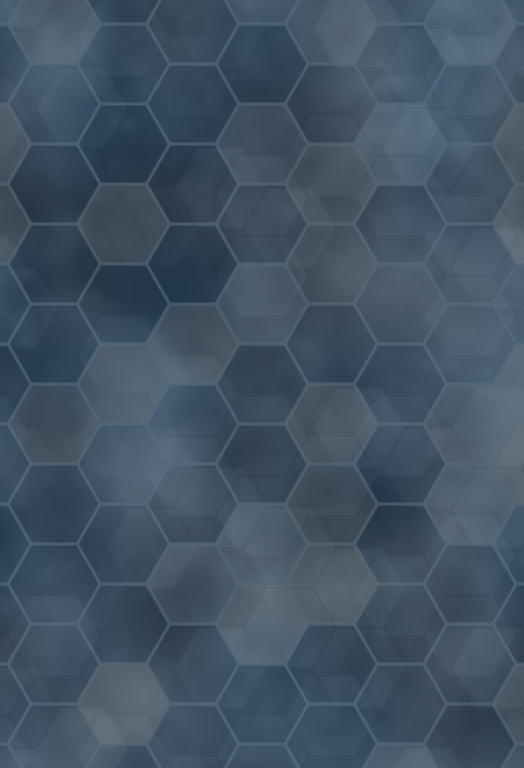
Give the GLSL for this background, as a Shadertoy shader.

```glsl
// Slate-blue hexagon tiling with flat tops, 9.6 tiles high, under drifting clouds.
// Each tile gets a hashed shade; two shifted copies of the grid add faint overlapping
// panes, and value noise supplies the dark and light haze.

float hash(vec2 p) {
    vec3 q = fract(p.xyx * vec3(0.1031, 0.1030, 0.0973));
    q += dot(q, q.yzx + 33.33);
    return fract((q.x + q.y) * q.z);
}

float noise(vec2 p) {
    vec2 i = floor(p), f = fract(p);
    f = f * f * (3.0 - 2.0 * f);
    return mix(mix(hash(i), hash(i + vec2(1, 0)), f.x),
               mix(hash(i + vec2(0, 1)), hash(i + vec2(1, 1)), f.x), f.y);
}

float clouds(vec2 p) {
    float sum = 0.0, weight = 0.53;
    for (int i = 0; i < 4; i++) {
        sum += weight * noise(p);
        p = mat2(1.6, 1.2, -1.2, 1.6) * p + 17.3;
        weight *= 0.5;
    }
    return sum;
}

// Tile of height 1: xy = integer id, z = distance to the nearest edge
vec3 hexTile(vec2 p) {
    vec2 size = vec2(sqrt(3.0), 1.0);
    vec2 a = floor(p / size + 0.5) * size;
    vec2 b = (floor(p / size) + 0.5) * size;
    vec2 center = distance(p, a) < distance(p, b) ? a : b;
    vec2 q = abs(p - center);
    float edge = 0.5 - max(q.y, 0.866 * q.x + 0.5 * q.y);
    return vec3(floor(2.0 * center / size + 0.5), edge);
}

// Faint pane: a few tiles of a shifted grid, lighter than the ground
float ghostPane(vec2 p, float seed, float soft) {
    vec3 tile = hexTile(p);
    float chosen = smoothstep(0.62, 0.72, hash(tile.xy + seed));
    return chosen * smoothstep(0.0, soft, tile.z);
}

void mainImage(out vec4 fragColor, in vec2 fragCoord) {
    vec2 p = 9.6 * (fragCoord - 0.5 * iResolution.xy) / iResolution.y;
    float soft = max(0.02, 9.6 / iResolution.y);

    // Hazy ground, slowly waving from top to bottom
    float haze = clouds(p * 0.75 + 41.0);
    float tone = 0.36 + 1.05 * (haze - 0.5) + 0.04 * cos(p.y * 1.3 + 0.5);

    // Shade of each tile: mostly dark, about a third pale
    vec3 tile = hexTile(p);
    float pick = hash(tile.xy + 57.0);
    float pale = smoothstep(0.64, 0.74, pick);
    float inside = smoothstep(0.0, soft, tile.z);
    tone += inside * (0.25 * pale - 0.05 + 0.12 * (hash(tile.xy + 91.0) - 0.5));

    // Overlapping panes, one shifted sideways and one upwards
    tone += 0.11 * ghostPane(p - vec2(0.35, -0.05), 23.0, soft);
    tone += 0.10 * ghostPane(p - vec2(0.0, 0.35), 71.0, soft);

    // Fine mottling
    tone += 0.05 * (clouds(p * 4.0) - 0.5);
    tone = clamp(tone, 0.02, 0.9);

    vec3 color = mix(vec3(0.14, 0.21, 0.28), vec3(0.38, 0.46, 0.53), tone);

    // Some pale tiles lean grey, some patches lean blue
    color += inside * pale * hash(tile.xy + 13.0) * vec3(0.02, 0.0, -0.025);
    color += (noise(p * 0.9 + 7.0) - 0.5) * vec3(-0.025, 0.0, 0.03);

    // Thin translucent joints that fade on pale ground
    float joint = 1.0 - smoothstep(0.008, 0.012 + soft, tile.z);
    float strength = 0.5 - 0.3 * smoothstep(0.45, 0.8, tone);
    color = mix(color, vec3(0.37, 0.46, 0.54), joint * strength);

    fragColor = vec4(color, 1.0);
}
```
